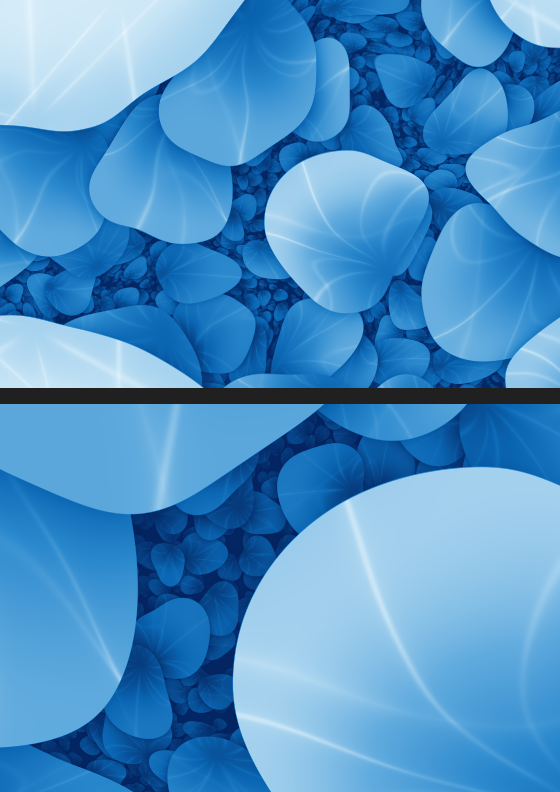
Top: the whole. Bottom: its middle third, enlarged.
Write a Shadertoy shader that draws this background.

```glsl
// Layered blue petals: scattered, wobbly lobes painted from fine and dark up to
// coarse and pale, each with a dark base, curved glowing veins and a soft shadow.
// Three pale sheets close the corners; one tone value is coloured by a ramp.

const int   LEVELS       = 8;
const float COARSE_CELL  = 0.42;   // cell of the largest petals, in canvas heights
const float LEVEL_RATIO  = 0.62;   // size step from one level to the next
const float PETAL_RADIUS = 0.58;   // largest radius, in cells
const float JITTER       = 0.46;
const float WARP_AMOUNT  = 0.09;
const float WARP_SCALE   = 4.5;
const float RIM_TOP      = 0.645;  // rim tone of the coarsest level
const float RIM_BOTTOM   = 0.12;   // rim tone of the finest level
const float BASE_TONE    = 0.36;   // base tone relative to the rim
const float SHADOW       = 0.45;
const float VEIN_WIDTH   = 0.020;
const float VEIN_GLOW    = 0.075;

const vec3 RAMP[6] = vec3[6](
    vec3(0.01, 0.12, 0.35), vec3(0.04, 0.40, 0.70), vec3(0.16, 0.53, 0.80),
    vec3(0.38, 0.67, 0.87), vec3(0.77, 0.89, 0.96), vec3(0.96, 0.99, 1.00));

// Corner sheets: centre and radius
const vec3 SHEETS[3] = vec3[3](
    vec3(0.05, 1.35, 0.68), vec3(0.05, -0.62, 0.79), vec3(1.50, 1.15, 0.28));

vec3 hash3(vec3 p) {
    p = fract(p * vec3(0.1031, 0.1030, 0.0973));
    p += dot(p, p.yxz + 33.33);
    return fract((p.xxy + p.yxx) * p.zyx);
}

vec2 noise2(vec2 p) {
    vec2 i = floor(p), f = fract(p);
    f = f * f * f * (f * (f * 6.0 - 15.0) + 10.0);
    vec2 a = hash3(vec3(i, 91.0)).xy;
    vec2 b = hash3(vec3(i + vec2(1, 0), 91.0)).xy;
    vec2 c = hash3(vec3(i + vec2(0, 1), 91.0)).xy;
    vec2 d = hash3(vec3(i + vec2(1, 1), 91.0)).xy;
    return mix(mix(a, b, f.x), mix(c, d, f.x), f.y) - 0.5;
}

mat2 rotation(float a) {
    float c = cos(a), s = sin(a);
    return mat2(c, s, -s, c);
}

vec3 ramp(float tone) {
    float x = clamp(tone, 0.0, 1.0) * 5.0;
    int i = int(min(x, 4.0));
    return mix(RAMP[i], RAMP[i + 1], x - float(i));
}

// Lines fanning out of the origin around +y, bent outwards with distance
float fanVeins(vec2 q, float count, float bend, float seed) {
    float r = length(q), phi = atan(q.x, q.y);
    float spread = 1.0 + bend * r;
    float u = phi * count / spread + seed + 0.2 * sin(phi * 3.0 + seed * 6.0);
    float dist = abs(fract(u) - 0.5) / count * spread * r;
    float line = exp(-dist * dist / (VEIN_WIDTH * VEIN_WIDTH));
    return (0.8 * line + 0.5 * exp(-dist * 18.0)) * smoothstep(0.05, 0.5, r);
}

// Darken what lies below, then cover it
float layer(float below, float tone, float d, float reach, float px) {
    below *= 1.0 - SHADOW * exp(-max(d, 0.0) / reach);
    return mix(below, tone, smoothstep(px, -px, d));
}

float petalLevel(float tone, vec2 p, int level, float px) {
    float lv = float(level), depth = lv / float(LEVELS - 1);
    float cell = COARSE_CELL * pow(LEVEL_RATIO, lv);
    float presence = level == 0 ? 0.8 : mix(0.40, 0.72, depth * depth);
    float levelRim = mix(RIM_TOP, RIM_BOTTOM, pow(depth, 0.8));
    vec2 g = rotation(lv * 2.1 + 0.4) * p / cell + 17.0 * (lv + 1.0);
    for (int j = -1; j <= 1; j++)
    for (int i = -1; i <= 1; i++) {
        vec2 id = floor(g) + vec2(i, j);
        vec3 h = hash3(vec3(id, lv)), k = hash3(vec3(id, lv + 40.0));
        if (h.z > presence) continue;
        float radius = PETAL_RADIUS * mix(0.65, 1.0, k.x);
        // Bases lean towards the cells painted later, which hide them
        vec2 q = rotation(-2.356 + (k.y - 0.5) * 2.6)
               * (g - id - 0.5 - (h.xy - 0.5) * JITTER) / radius;
        q.x *= mix(1.0, 1.25, k.z);
        float a = atan(q.x, q.y);
        float outline = 1.0 + 0.10 * cos(2.0 * a + k.x * 6.0) + 0.08 * cos(3.0 * a + k.z * 6.0);
        float d = length(q) - outline;
        if (d > 0.7) continue;
        vec2 b = q + vec2(0.0, 0.8);
        float rim = levelRim * (1.0 + (k.y - 0.5) * 0.3);
        float body = rim * mix(BASE_TONE, 1.0, smoothstep(0.0, 1.55, length(b)));
        // Ribs, wide arches and one crossing line
        float cross = abs(dot(q, vec2(0.8, 0.6)) - h.x + 0.5);
        float veins = fanVeins(b, 2.2, 0.6, k.z) + 0.6 * fanVeins(b, 1.6, 2.2, h.y)
                    + 0.6 * exp(-cross * 22.0);
        body += VEIN_GLOW * veins * mix(1.0, 0.5, depth);
        float size = radius * cell;
        tone = layer(tone, body, d * size, 0.13 * size, px);
    }
    return tone;
}

void mainImage(out vec4 fragColor, in vec2 fragCoord) {
    vec2 p = fragCoord / iResolution.y;
    p.x *= 1.4463 * iResolution.y / iResolution.x;
    float px = 0.8 / iResolution.y;
    vec2 warped = p + WARP_AMOUNT * noise2(p * WARP_SCALE);

    // Petals, fine to coarse
    float tone = 0.03;
    for (int level = LEVELS - 1; level >= 0; level--)
        tone = petalLevel(tone, warped, level, px);

    // Corner sheets with two stars of veins each
    for (int i = 0; i < 3; i++) {
        vec2 c = SHEETS[i].xy;
        float r = SHEETS[i].z;
        float d = length(mix(p, warped, 0.45) - c) - r;
        vec2 star = c + 0.62 * r * normalize(vec2(0.72, 0.48) - c);
        vec2 rimStar = c + 0.98 * r * normalize(vec2(0.10, 0.50) - c);
        float body = 0.74 + 0.12 * smoothstep(0.0, 0.3, -d);
        body += 0.06 * fanVeins((p - star) / 0.25, 0.8, 0.0, 0.3);
        body += 0.05 * fanVeins((p - rimStar) / 0.25, 0.95, 0.0, 0.7);
        tone = layer(tone, body, d, 0.03, px);
    }
    fragColor = vec4(ramp(tone), 1.0);
}
```
